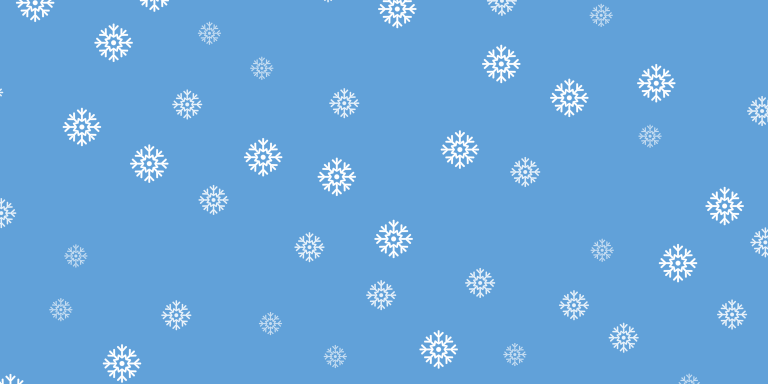
This pattern is drawn by a Shadertoy shader. Its source:

```glsl
vec3 hash3(vec2 cell) {
    vec3 h = vec3(dot(cell, vec2(127.1, 311.7)),
                  dot(cell, vec2(269.5, 183.3)),
                  dot(cell, vec2(419.2, 371.9)));
    return fract(sin(h) * 43758.55);
}

float segment(vec2 p, vec2 a, vec2 b) {
    vec2 ab = b - a;
    return length(p - a - ab * clamp(dot(p - a, ab) / dot(ab, ab), 0.0, 1.0));
}

// Signed distance to an eight-armed snowflake of radius one
float snowflake(vec2 p) {
    float radius = length(p);
    if (radius > 1.5) return radius - 1.0;

    // Fold all arms onto the positive x axis
    float sector = 0.785398;
    float angle = atan(p.y, p.x + 1e-6);
    float index = floor(angle / sector + 0.5);
    angle = abs(angle - index * sector);
    vec2 q = radius * vec2(cos(angle), sin(angle));

    // Diagonal arms are slightly shorter
    float tip = mod(index, 2.0) > 0.5 ? 0.88 : 0.95;
    float arm = segment(q, vec2(0.34, 0.0), vec2(tip, 0.0));
    float branch = segment(q, vec2(tip - 0.31, 0.0), vec2(tip - 0.09, 0.21));
    float star = segment(q, vec2(0.31, 0.0), vec2(0.42, 0.174));
    float strokes = min(min(arm, branch), star) - 0.05;
    return min(strokes, radius - 0.13);
}

void mainImage(out vec4 fragColor, in vec2 fragCoord) {
    vec2 uv = fragCoord / iResolution.y;
    float pixel = 1.0 / iResolution.y;

    // Turned grid of cells, one jittered flake in each
    mat2 turn = mat2(0.88, 0.475, -0.475, 0.88);
    vec2 grid = turn * uv / 0.223 + vec2(7.3, 3.6);
    vec2 cell = floor(grid);
    vec3 rnd = hash3(cell);
    vec2 offset = fract(grid) - 0.5 - (rnd.xy - 0.5) * 0.53;
    vec2 p = (offset * 0.223) * turn;

    // Three sizes, the smaller ones fainter
    float radius = 0.050;
    float opacity = 1.0;
    if (rnd.z > 0.38) { radius = 0.039; opacity = 0.86; }
    if (rnd.z > 0.78) { radius = 0.030; opacity = 0.65; }

    float dist = snowflake(p / radius) * radius;
    float cover = 1.0 - smoothstep(-0.7 * pixel, 0.7 * pixel, dist);

    vec3 sky = vec3(0.38, 0.63, 0.85);
    vec3 snow = vec3(1.0);
    fragColor = vec4(mix(sky, snow, cover * opacity), 1.0);
}
```
